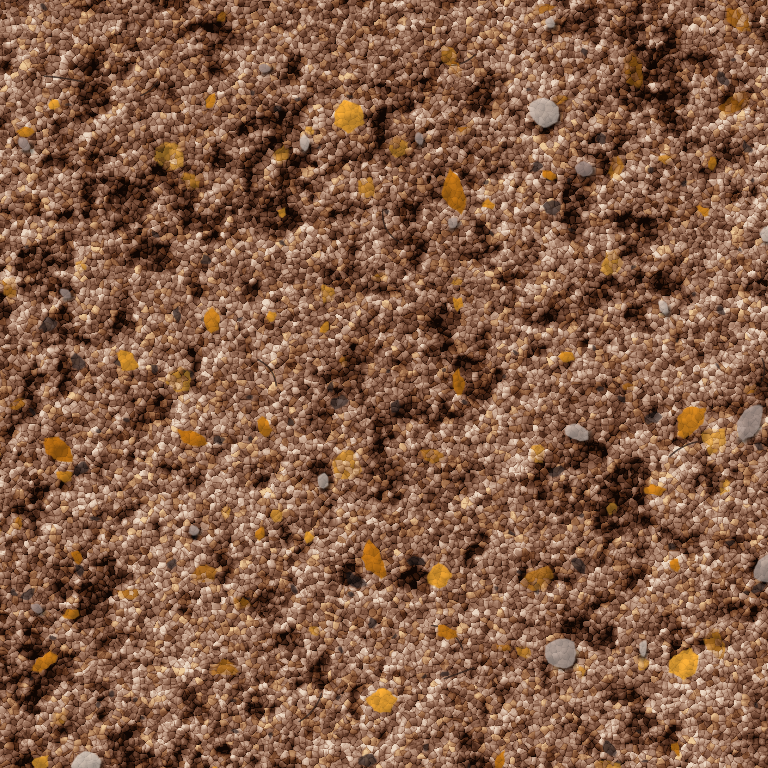
A WebGL 2 fragment shader for this texture:

```glsl
#version 300 es
precision highp float;
// Coarse brown sand with amber flakes, pale pebbles, dark specks and fibres.
// Cellular grains sit on a lit noise relief with shaded hollows; larger
// pieces are scattered over jittered cells as rounded polygons.

#define GRAIN_CELLS 125.0
#define GRIT_CELLS 225.0
#define CLUMP_CELLS 24.0
#define BASE_TONE 0.605
#define GRAIN_CONTRAST 0.32
#define RELIEF 1.25
#define HOLLOW_DEPTH 0.29
#define AMBER_SHARE 0.52
#define PEBBLE_SHARE 0.30
#define SPECK_SHARE 0.13
#define FIBRE_SHARE 0.30

uniform vec2 u_resolution;
out vec4 outColor;

const vec2 LIGHT = vec2(-0.6, 0.8);

struct Grain { vec2 offset; float edge; vec3 seed; };
struct Chip { float dist; vec2 local; vec3 seed; };

// Integer hash of a cell and a layer number, three values in 0..1
vec3 hash(vec2 cell, int layer) {
    uvec3 v = uvec3(ivec3(ivec2(cell), layer)) * 1664525u + 1013904223u;
    v.x += v.y * v.z; v.y += v.z * v.x; v.z += v.x * v.y;
    v ^= v >> 16u;
    v.x += v.y * v.z; v.y += v.z * v.x; v.z += v.x * v.y;
    return vec3(v >> 8u) / 16777216.0;
}

mat2 rotation(float a) {
    return mat2(cos(a), sin(a), -sin(a), cos(a));
}

float noise(vec2 p, int layer) {
    vec2 i = floor(p), f = fract(p);
    f = f * f * (3.0 - 2.0 * f);
    return mix(mix(hash(i, layer).x, hash(i + vec2(1, 0), layer).x, f.x),
               mix(hash(i + vec2(0, 1), layer).x, hash(i + vec2(1, 1), layer).x, f.x), f.y);
}

// Height of the clumped surface
float height(vec2 p) {
    p *= CLUMP_CELLS;
    return 0.5 * noise(p, 1) + 0.3 * noise(rotation(0.7) * p * 2.0, 2)
         + 0.2 * noise(rotation(1.9) * p * 4.0, 3);
}

// Nearest cellular grain and the distance to its border
Grain grains(vec2 p, int layer) {
    vec2 cell = floor(p);
    float near = 9.0, second = 9.0;
    Grain g;
    for (int k = 0; k < 9; k++) {
        vec2 c = cell + vec2(k % 3 - 1, k / 3 - 1);
        vec3 seed = hash(c, layer);
        vec2 offset = p - c - seed.xy;
        float d = length(offset);
        second = min(second, max(d, near));
        if (d < near) { near = d; g.offset = offset; g.seed = seed; }
    }
    g.edge = second - near;
    return g;
}

// Closest scattered piece; angular goes from oval (0) to polygon (1)
Chip scatter(vec2 p, float cells, float share, vec2 radii, float angular, int layer) {
    Chip best = Chip(1.0, vec2(0), vec3(0));
    vec2 cell = floor(p * cells);
    for (int k = 0; k < 9; k++) {
        vec2 c = cell + vec2(k % 3 - 1, k / 3 - 1);
        vec3 place = hash(c, layer), seed = hash(c, layer + 1);
        if (place.z > share) continue;
        float r = mix(radii.x, radii.y, seed.x * seed.x * seed.x);
        vec2 local = (p - (c + place.xy) / cells) / r;
        vec2 q = rotation(6.283 * seed.y) * local;
        q *= vec2(mix(0.65, 1.0, seed.z), mix(1.35, 1.0, seed.z));
        float poly = -1.0;
        for (int s = 0; s < 6; s++) {
            vec3 h = hash(c * 7.0 + float(s), layer + 2);
            float a = (float(s) + 0.6 * h.x) * 1.047;
            poly = max(poly, dot(q, vec2(cos(a), sin(a))) - mix(0.65, 1.1, h.y));
        }
        float d = r * mix(length(q) - 1.0, poly, angular);
        if (d < best.dist) best = Chip(d, local, seed);
    }
    return best;
}

// Distance to thin bent fibres
float fibres(vec2 p, float cells) {
    float best = 1.0;
    vec2 cell = floor(p * cells);
    for (int k = 0; k < 9; k++) {
        vec2 c = cell + vec2(k % 3 - 1, k / 3 - 1);
        vec3 place = hash(c, 40), seed = hash(c, 41);
        if (place.z > FIBRE_SHARE) continue;
        vec2 q = rotation(6.283 * seed.x) * (p - (c + place.xy) / cells);
        q.y += (seed.y - 0.5) * 30.0 * q.x * q.x;
        best = min(best, length(vec2(max(abs(q.x) - mix(0.01, 0.026, seed.z), 0.0), q.y)));
    }
    return best;
}

// Sand hue shifts from deep brown to pinkish tan as it brightens
vec3 sandColor(float tone) {
    return tone * vec3(1.0, 0.39 + 0.57 * tone, 0.13 + 0.76 * tone);
}

void main() {
    vec2 p = gl_FragCoord.xy / u_resolution.y;
    float soft = max(1.0 / u_resolution.y, 0.0012);

    // Sand: grain tones, gaps, relief, hollows and broad upright streaks
    vec2 wobble = vec2(noise(p * 180.0, 5), noise(p * 180.0, 6)) * 0.003;
    Grain g = grains((p + wobble) * GRAIN_CELLS, 10);
    Grain grit = grains(p * GRIT_CELLS, 11);
    float h = height(p);
    float streak = noise(p * vec2(9.0, 2.5), 7) - 0.5;
    float hollow = 1.0 - smoothstep(0.26, 0.46, h + 0.12 * streak);
    float lit = RELIEF * (h - height(p + LIGHT * 0.006));
    float tone = BASE_TONE + GRAIN_CONTRAST * (g.seed.z - 0.5) + 0.17 * (grit.seed.z - 0.5);
    tone += 0.2 * dot(g.offset, LIGHT) + lit + 0.12 * streak;
    tone -= 0.16 * (1.0 - smoothstep(0.0, 0.25, g.edge)) + HOLLOW_DEPTH * hollow;
    tone = clamp(tone, 0.06, 0.92);
    vec3 color = sandColor(tone);
    color *= mix(vec3(1), vec3(1.0, 0.93, 0.78), step(0.78, g.seed.x));

    // Dark specks and fibres
    Chip speck = scatter(p + wobble, 30.0, SPECK_SHARE, vec2(0.003, 0.011), 0.8, 20);
    float speckMask = 1.0 - smoothstep(-soft, soft, speck.dist);
    color = mix(color, vec3(0.17, 0.13, 0.12) * (0.4 + 1.5 * tone), 0.8 * speckMask);
    float fibre = 1.0 - smoothstep(0.0004, 0.0004 + soft, fibres(p, 6.0));
    color = mix(color, vec3(0.16, 0.11, 0.09), 0.75 * fibre);

    // Amber flakes, some half buried under grains
    Chip amber = scatter(p + wobble, 13.0, AMBER_SHARE, vec2(0.007, 0.021), 0.9, 24);
    float amberMask = 1.0 - smoothstep(-soft, soft, amber.dist);
    float buried = step(amber.seed.y, 0.5);
    amberMask *= 1.0 - buried * mix(0.25, 0.75, smoothstep(0.4, 0.7, g.seed.z));
    vec3 amberColor = mix(vec3(0.66, 0.39, 0.07), vec3(0.84, 0.60, 0.21), amber.seed.z);
    amberColor *= 0.72 + 0.5 * tone + 0.1 * dot(amber.local, LIGHT);
    color = mix(color, amberColor, amberMask);

    // Pale pebbles with a soft shadow on the far side
    Chip pebble = scatter(p + 0.5 * wobble, 8.0, PEBBLE_SHARE, vec2(0.007, 0.029), 0.5, 30);
    float facing = dot(pebble.local, LIGHT);
    float shade = (1.0 - smoothstep(0.0, 0.007, pebble.dist)) * smoothstep(0.1, 0.9, -facing);
    color *= 1.0 - 0.55 * shade;
    float pebbleMask = 1.0 - smoothstep(-soft, soft, pebble.dist);
    vec3 pebbleColor = mix(vec3(0.62, 0.53, 0.50), vec3(0.83, 0.77, 0.72), pebble.seed.y);
    pebbleColor *= 0.9 + 0.13 * facing + 0.25 * (tone - 0.5);
    color = mix(color, pebbleColor, 0.93 * pebbleMask);

    outColor = vec4(clamp(color, 0.0, 1.0), 1.0);
}
```
